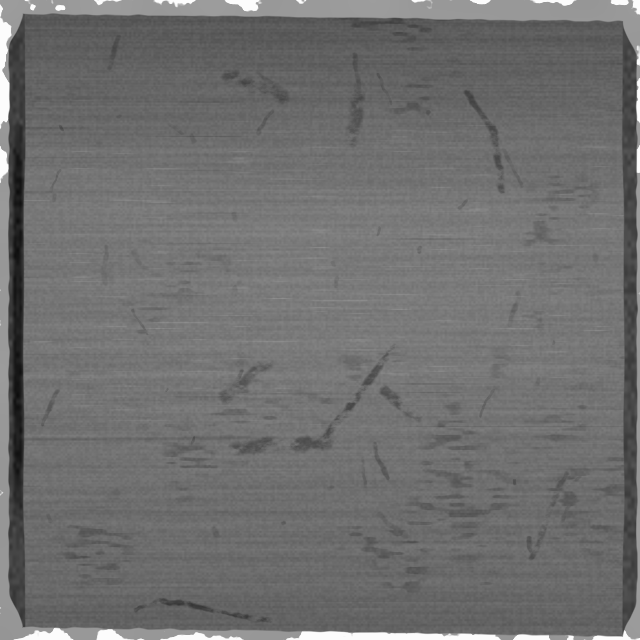
A three.js fragment shader for this texture:

```glsl
// Worn brushed-metal plate with dark bevelled sides on a ragged grey and white ground.
#define PLATE_TONE 0.447
#define GLOW 0.035
#define STREAK 0.075
#define GRAIN 0.045
#define WEAR 0.17
#define BEVEL_TONE 0.25
#define GROUND_TONE 0.60
#define PAPER_TONE 0.99
#define SCRATCHES 44
#define SOFT 0.0015

varying vec2 vUv;

float hash(vec2 p) {
  return fract(sin(dot(p, vec2(127.1, 311.7))) * 43758.5453);
}

float noise(vec2 p) {
  vec2 i = floor(p), f = fract(p);
  f = f * f * (3.0 - 2.0 * f);
  return mix(mix(hash(i), hash(i + vec2(1.0, 0.0)), f.x),
             mix(hash(i + vec2(0.0, 1.0)), hash(i + vec2(1.0, 1.0)), f.x), f.y);
}

float fbm(vec2 p) {
  float sum = 0.0, amp = 0.53;
  for (int i = 0; i < 4; i++) {
    sum += amp * noise(p);
    p = p * 2.1 + 7.3;
    amp *= 0.5;
  }
  return sum;
}

// Soft stroke from a to b
float stroke(vec2 p, vec2 a, vec2 b, float width) {
  vec2 ab = b - a;
  float t = clamp(dot(p - a, ab) / dot(ab, ab), 0.0, 1.0);
  return 1.0 - smoothstep(width * 0.3, width, length(p - a - ab * t));
}

// The few long gouges and rubbed patches
float gouges(vec2 p) {
  float m = stroke(p, vec2(0.615, 0.455), vec2(0.51, 0.315), 0.008);
  m = max(m, 0.8 * stroke(p, vec2(0.51, 0.31), vec2(0.37, 0.30), 0.015));
  m = max(m, 0.8 * stroke(p, vec2(0.60, 0.39), vec2(0.65, 0.345), 0.010));
  m = max(m, 0.7 * stroke(p, vec2(0.35, 0.38), vec2(0.42, 0.435), 0.012));
  m = max(m, 0.7 * stroke(p, vec2(0.73, 0.855), vec2(0.77, 0.80), 0.007));
  m = max(m, 0.8 * stroke(p, vec2(0.77, 0.80), vec2(0.782, 0.70), 0.008));
  m = max(m, 0.6 * stroke(p, vec2(0.56, 0.86), vec2(0.55, 0.78), 0.014));
  m = max(m, 0.6 * stroke(p, vec2(0.36, 0.88), vec2(0.44, 0.85), 0.014));
  m = max(m, 0.6 * stroke(p, vec2(0.885, 0.26), vec2(0.83, 0.13), 0.007));
  m = max(m, 0.9 * stroke(p, vec2(0.25, 0.063), vec2(0.42, 0.03), 0.006));
  return max(m, 0.7 * stroke(p, vec2(0.21, 0.045), vec2(0.25, 0.063), 0.005));
}

// Scattered short scratches and round specks
float scatter(vec2 p) {
  float m = 0.0;
  for (int i = 0; i < SCRATCHES; i++) {
    float k = float(i) + 1.0;
    vec2 c = vec2(0.06, 0.06) + 0.88 * vec2(hash(vec2(k, 1.7)), hash(vec2(k, 5.3)));
    float angle = mix(0.7, 2.5, hash(vec2(k, 9.1)));
    float size = hash(vec2(k, 3.9));
    vec2 arm = vec2(cos(angle), sin(angle)) * 0.032 * size * size;
    float depth = mix(0.25, 0.65, hash(vec2(k, 8.2)));
    m = max(m, depth * stroke(p, c - arm, c + arm + 0.001, mix(0.003, 0.006, hash(vec2(k, 2.6)))));
  }
  return m;
}

float brushedMetal(vec2 p) {
  // Broad light falling off to the top and bottom
  vec2 g = (p - vec2(0.48, 0.56)) / vec2(0.55, 0.24);
  float tone = PLATE_TONE + GLOW * exp(-dot(g, g));
  tone -= 0.085 * smoothstep(0.65, 0.98, p.y) + 0.035 * (1.0 - smoothstep(0.0, 0.45, p.y));
  tone -= 0.025 * (1.0 - smoothstep(0.04, 0.10, p.y)) + 0.02 * smoothstep(0.945, 0.965, p.y);

  // Horizontal brushing, fine glints and thin dark lines
  float brush = 0.4 * noise(p * vec2(2.5, 210.0)) + 0.35 * noise(p * vec2(7.0, 390.0))
              + 0.25 * noise(p * vec2(1.2, 70.0));
  tone += STREAK * (brush - 0.5) + GRAIN * (noise(p * 290.0) - 0.5);
  float lit = smoothstep(0.2, 0.5, p.y) * (1.0 - smoothstep(0.7, 0.95, p.y));
  tone += 0.06 * lit * smoothstep(0.78, 1.0, noise(p * vec2(16.0, 300.0) + 31.0));
  tone -= 0.05 * smoothstep(0.86, 1.0, noise(p * vec2(3.0, 150.0) + 57.0));

  // Wear with broken, wobbling outlines
  vec2 q = p + 0.012 * (vec2(fbm(p * 38.0), fbm(p * 38.0 + 19.0)) - 0.5);
  float broken = smoothstep(0.25, 0.65, fbm(p * vec2(55.0, 85.0)));
  float rubbed = smoothstep(0.58, 0.78, fbm(p * 7.0 + 4.0)) * smoothstep(0.5, 0.8, noise(p * vec2(45.0, 170.0)));
  float wear = max(gouges(q) * broken, scatter(q) * mix(0.4, 1.0, broken));
  return tone - WEAR * max(wear, 0.45 * rubbed);
}

// Grey ground with torn white patches along the canvas border
float ground(vec2 p) {
  float torn = 0.07 * (fbm(p * 24.0) - 0.5);
  float sides = mix(-0.012, 0.008, max(smoothstep(0.68, 0.74, p.y), 1.0 - smoothstep(0.04, 0.09, p.y)));
  float gap = min(min(p.x, 1.0 - p.x) - sides, min(1.0 - p.y, p.y - 0.012));
  return mix(PAPER_TONE, GROUND_TONE + 0.03 * (noise(p * 12.0) - 0.5), smoothstep(-SOFT, SOFT, gap - torn));
}

void main() {
  vec2 p = vUv;

  // Slightly tilted plate outline with cut corners
  float top = 0.979 - 0.013 * p.x, bottom = 0.021 - 0.016 * p.x;
  float ends = min(top - p.y, p.y - bottom);
  float cut = 0.022 * (1.0 - smoothstep(0.0, 0.06, ends));
  float inside = min(ends, min(p.x - 0.014 - cut, 0.995 - cut - p.x));
  float plate = smoothstep(-SOFT, SOFT, inside + 0.003 * (noise(p * 60.0) - 0.5));

  // Dark bevels, blackest along the inner left edge
  float wobble = 0.004 * (noise(vec2(p.y * 9.0, 2.0)) - 0.5);
  float face = min(p.x - 0.038, 0.974 - p.x) + wobble;
  float middle = smoothstep(0.12, 0.3, p.y) * (1.0 - smoothstep(0.7, 0.88, p.y));
  float core = middle * stroke(p, vec2(0.028, 0.2), vec2(0.028, 0.8), 0.011);
  float bevel = BEVEL_TONE + 0.03 * p.x - 0.15 * core + 0.10 * (noise(p * vec2(180.0, 110.0)) - 0.5);

  float tone = mix(bevel, brushedMetal(p), smoothstep(-SOFT, SOFT, face));
  gl_FragColor = vec4(vec3(mix(ground(p), tone, plate)), 1.0);
}
```
